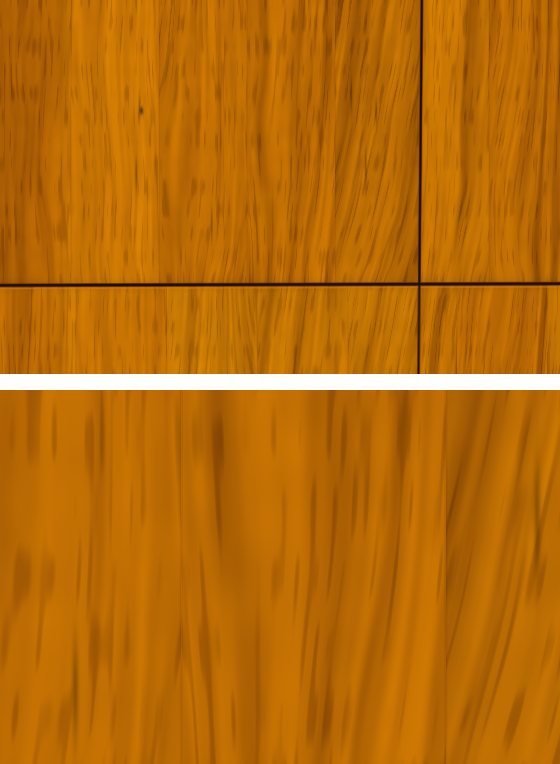
Top, the full canvas; bottom, a detail of the centre.
This texture is drawn by a Shadertoy shader. Its source:

```glsl
// Oiled oak panels: glued vertical staves with flowing grain, split by two dark grooves.

float hash(vec2 p) {
    p = fract(p * vec2(0.1031, 0.1137));
    p += dot(p, p.yx + 33.33);
    return fract((p.x + p.y) * p.x * 7.31 + p.y * 5.17);
}

float noise(vec2 p) {
    vec2 i = floor(p), f = fract(p);
    f = f * f * (3.0 - 2.0 * f);
    return mix(mix(hash(i), hash(i + vec2(1, 0)), f.x),
               mix(hash(i + vec2(0, 1)), hash(i + vec2(1, 1)), f.x), f.y);
}

// Soft-edged line: 1 inside the half width, fading over one pixel
float line(float d, float halfWidth) {
    float px = 1.0 / iResolution.y;
    return 1.0 - smoothstep(halfWidth - 0.5 * px, halfWidth + px, abs(d));
}

vec3 oak(vec2 p, bool upper, bool right) {
    // Staves of nearly equal width, offset differently in each panel
    float pitch = upper ? 0.236 : 0.243;
    float start = right ? (upper ? 0.366 : 0.251) : (upper ? 0.19 : 0.203);
    float s = (p.x - start) / pitch;
    float index = floor(s);
    vec2 id = vec2(index + 17.0, (upper ? 5.0 : 41.0) + (right ? 90.0 : 0.0));
    float seed = hash(id) * 60.0 + 10.0;
    float centre = start + (index + 0.5) * pitch;

    // Grain coordinate: leaning, bent by slow noise and rippled by fast noise
    float lean = (right ? 0.05 : 0.2 * smoothstep(0.7, 1.05, centre)) + 0.05 * (hash(id + 7.0) - 0.5);
    float grain = p.x - lean * p.y + seed;
    grain += 0.075 * noise(vec2(p.x * 5.0 + seed, p.y * 1.7 + seed));
    grain += 0.012 * noise(vec2(p.x * 16.0 + seed, p.y * 6.0));

    // Growth rings, fine fibres and short open pores
    float figure = mix(0.16, 0.42, smoothstep(0.45, 0.8, centre)) * (0.8 + 0.4 * hash(id + 3.0));
    float rings = smoothstep(0.4, 0.95, noise(vec2(grain * 48.0, p.y * 1.3 + seed)));
    float bands = noise(vec2(grain * 15.0, p.y * 0.8 + seed));
    float fibre = noise(vec2(grain * 115.0, p.y * 5.0));
    float pores = smoothstep(0.58, 0.95, noise(vec2(grain * 200.0, p.y * 16.0)));
    float mottle = noise(vec2(p.x * 45.0, p.y * 28.0 + seed));

    float tone = 0.86 - figure * rings - 0.3 * pores;
    tone += 0.24 * (bands - 0.5) + 0.3 * (fibre - 0.5) + 0.08 * (mottle - 0.5);
    tone += 0.2 * (hash(id + 11.0) - 0.5) - (right ? 0.05 : 0.0);
    tone -= 0.16 * smoothstep(0.25, 0.0, p.x);

    // Thin glue joint between neighbouring staves
    float joint = (fract(s + 0.5) - 0.5) * pitch;
    tone -= 0.12 * line(joint, 0.0012);

    vec3 wood = mix(vec3(0.49, 0.26, 0.01), vec3(0.82, 0.505, 0.01), clamp(tone, -0.3, 1.1));
    // Some staves are redder
    wood.g *= 1.0 - 0.06 * hash(id + 23.0) - 0.05 * smoothstep(0.22, 0.12, p.x);
    return wood;
}

void mainImage(out vec4 fragColor, in vec2 fragCoord) {
    vec2 p = fragCoord / iResolution.y;
    p.x *= 1.5 * iResolution.y / iResolution.x;

    // Signed distances to the slightly tilted grooves
    float dy = p.y - 0.237 - 0.003 * p.x;
    float dx = p.x - 1.121 - 0.009 * p.y;
    vec3 color = oak(p, dy > 0.0, dx > 0.0);

    // Small knot and a few thin mineral streaks
    vec2 k = (p - vec2(0.379, 0.704)) / vec2(0.006, 0.012);
    color *= 1.0 - 0.55 * exp(-dot(k, k) * 1.5);
    for (int i = 0; i < 6; i++) {
        vec2 spot = vec2(float(i) + 3.0, 8.0);
        vec2 at = vec2(1.1 * hash(spot), 0.3 + 0.65 * hash(spot + 31.0));
        vec2 q = (p - at) / vec2(0.003, 0.02 + 0.03 * hash(spot + 57.0));
        color *= 1.0 - 0.28 * exp(-dot(q, q));
    }

    // Panel edges: soft shade, then a lit bevel on the lower and right sides
    color *= 1.0 - 0.15 * exp(-abs(dy) * 110.0) - 0.15 * exp(-abs(dx) * 110.0);
    color = mix(color, vec3(0.82, 0.48, 0.04), 0.6 * line(dy + 0.0085, 0.0015));
    color = mix(color, vec3(0.78, 0.43, 0.03), 0.35 * line(dx - 0.0065, 0.001));

    // Grooves: brown walls around a nearly black gap
    color = mix(color, vec3(0.36, 0.17, 0.01), 0.85 * max(line(dy, 0.0045), line(dx, 0.0035)));
    float gap = max(line(dy, 0.0024), line(dx, dy > 0.0 ? 0.0018 : 0.0008));
    color = mix(color, vec3(0.12, 0.05, 0.01), gap);

    fragColor = vec4(color, 1.0);
}
```
